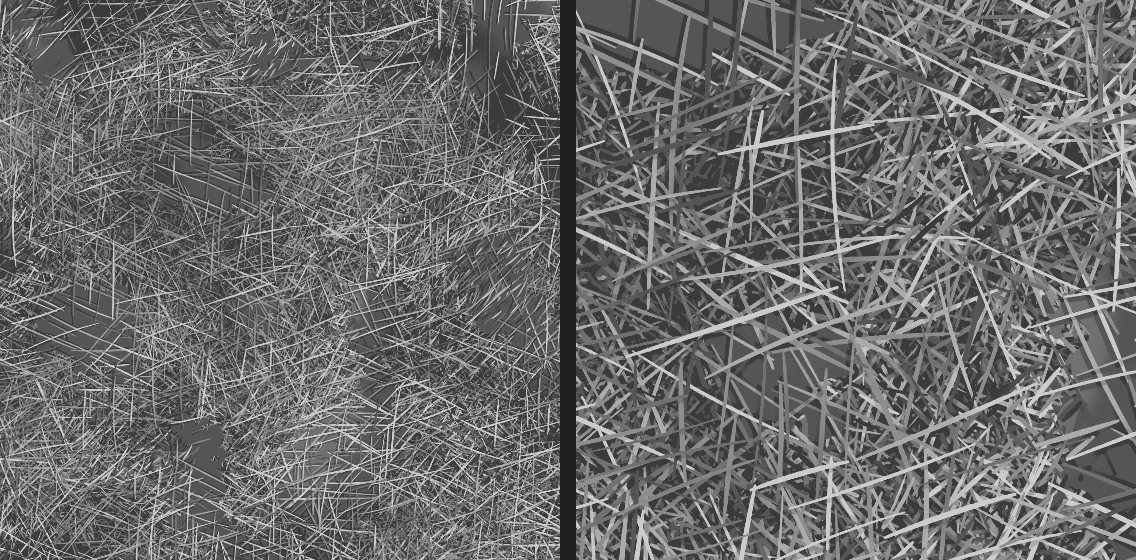
Left, the full canvas; right, a detail of the centre.
A Shadertoy shader for this texture:

```glsl
// Dry grass: tangled pale blades over chopped litter and flat grey gaps, in six tones

vec4 hash4(vec2 p) {
    return fract(sin(dot(p, vec2(127.1, 311.7)) + vec4(0.0, 1.7, 3.1, 4.9)) * 43758.5453);
}

float noise(vec2 p) {
    vec2 i = floor(p), f = fract(p);
    f = f * f * (3.0 - 2.0 * f);
    return mix(mix(hash4(i).x, hash4(i + vec2(1, 0)).x, f.x),
               mix(hash4(i + vec2(0, 1)).x, hash4(i + vec2(1, 1)).x, f.x), f.y);
}

// Paints one layer of bent, tapered blades, one per cell, over the given tone
float blades(float tone, vec2 uv, float id, vec2 cell, vec2 toneRange, float tilt, float shadow, float sparsity) {
    float pixel = 1.0 / iResolution.y;
    float angle = id * 1.9416 + 0.2;
    float c = cos(angle), s = sin(angle);
    vec2 p = mat2(c, -s, s, c) * uv + id * vec2(0.37, 0.71);
    vec2 home = floor(p / cell);

    for (int y = -1; y <= 1; y++)
    for (int x = -1; x <= 1; x++) {
        vec2 k = home + vec2(x, y);
        vec4 place = hash4(k + id * 17.3);
        vec4 shape = hash4(k + id * 9.1 + 53.7);
        vec2 centre = (k + place.xy) * cell;
        vec2 q = p - centre;
        float halfLength = cell.x * mix(0.25, 0.95, place.z);
        if (abs(q.x) > halfLength + pixel) continue;

        // Blades gather in clumps
        if (noise(centre * 8.0 + id * 5.3) < sparsity) continue;

        q.y -= (shape.x - 0.5) * tilt * q.x;
        q.y -= (shape.y - 0.5) * 0.18 * q.x * q.x / cell.x;
        float along = q.x / halfLength;
        float width = mix(0.0008, 0.0018, shape.z) * (1.0 - 0.5 * along * along);
        float ends = 1.0 - smoothstep(-pixel, pixel, abs(q.x) - halfLength);

        float shade = 1.0 - smoothstep(0.0, 0.002, abs(q.y + 0.0018) - width);
        tone -= shadow * shade * ends;
        float cover = 1.0 - smoothstep(-0.5 * pixel, 0.5 * pixel, abs(q.y) - width);
        tone = mix(tone, mix(toneRange.x, toneRange.y, shape.w), cover * ends);
    }
    return tone;
}

// Snaps to six grey levels with narrow soft steps between them
float posterize(float tone) {
    float t = clamp(tone, 0.0, 5.0);
    t = floor(t) + smoothstep(0.35, 0.65, fract(t));
    return 0.23 + 0.1 * t + 0.0028 * t * t;
}

void mainImage(out vec4 fragColor, in vec2 fragCoord) {
    vec2 uv = fragCoord / iResolution.y;

    // Dark ground
    float tone = 1.8 * noise(uv * 40.0) - 0.2;

    // Chopped litter
    for (int i = 0; i < 5; i++)
        tone = blades(tone, uv, float(i) + 40.0, vec2(0.016, 0.008), vec2(-0.4, 4.8), 0.7, 0.2, 0.42);

    // Long blades, paler towards the top
    for (int i = 0; i < 14; i++) {
        float height = float(i) / 13.0;

        // Flat grey gaps with angular, ragged borders
        if (i == 8) {
            vec2 warp = vec2(noise(uv * 60.0), noise(uv * 60.0 + 31.0)) - 0.5;
            float field = noise(uv * 9.0 + warp * 0.4 + 7.0) + 0.14 * noise(uv * 35.0 + 3.0);
            float gap = smoothstep(0.765, 0.775, field);
            tone = mix(tone, 0.8 + 0.6 * noise(uv * 4.0 + 19.0), gap);
        }
        vec2 toneRange = vec2(0.1, 4.1) + vec2(1.2, 2.0) * height;
        tone = blades(tone, uv, float(i), vec2(0.08, 0.02), toneRange, 0.24, 0.6, 0.5);

        // Loose chips caught between the blades
        if (i % 4 == 2)
            tone = blades(tone, uv, float(i) + 60.0, vec2(0.018, 0.009), vec2(0.2, 5.2), 0.7, 0.3, 0.6);
    }

    // Broad light and dark areas, and hazy regions of lower contrast
    tone += 1.3 * (noise(uv * 5.0 + 23.0) - 0.5) + 0.9 * (noise(uv * 13.0 + 5.0) - 0.5);
    tone = 2.0 + (tone - 2.1) * mix(0.8, 1.4, noise(uv * 4.0 + 11.0));

    fragColor = vec4(vec3(posterize(tone)), 1.0);
}
```
